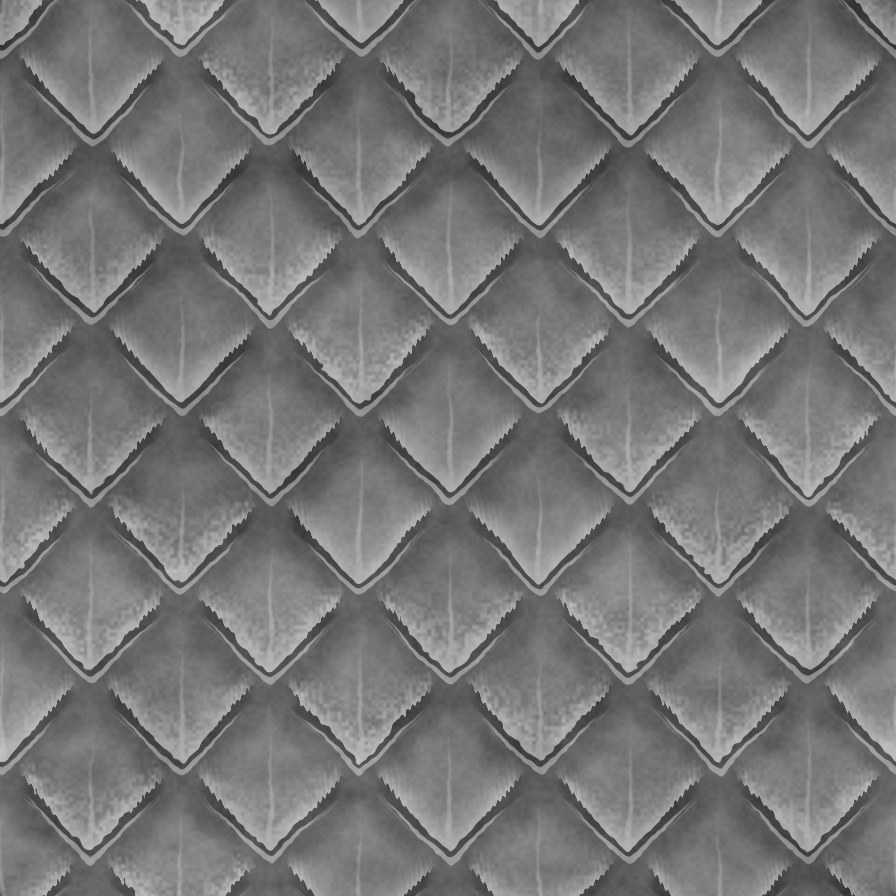
A WebGL 2 fragment shader for this texture:

```glsl
#version 300 es
precision highp float;
// Grey staggered scales, 5 across and 5 down per column: each has a worn pale rim,
// a tapering spine and a drawn V below it. A diamond lattice picks the scale, height
// above its lower V shapes the parts, and wrapping noise adds wobble and grime.
uniform vec2 u_resolution;
out vec4 fragColor;

const float REPEATS = 5.0;

float hash(vec2 p) {
  vec3 q = fract(p.xyx * 0.1031);
  q += dot(q, q.yzx + 33.33);
  return fract((q.x + q.y) * q.z);
}

// Value noise with n cells across the canvas, wrapping at its edges.
float noise(vec2 uv, float n) {
  vec2 p = uv * n, i = floor(p), f = fract(p);
  f = f * f * (3.0 - 2.0 * f);
  vec2 a = mod(i, n), b = mod(i + 1.0, n);
  return mix(mix(hash(a), hash(vec2(b.x, a.y)), f.x),
             mix(hash(vec2(a.x, b.y)), hash(b), f.x), f.y);
}

float fbm(vec2 uv, float n) {
  float sum = 0.0, weight = 0.5;
  for (int i = 0; i < 5; i++) {
    sum += weight * noise(uv, n);
    n *= 2.0;
    weight *= 0.5;
  }
  return sum / 0.97;
}

// Soft-edged stroke of the given half width around d = 0.
float stroke(float d, float halfWidth, float soft) {
  return 1.0 - smoothstep(halfWidth - soft, halfWidth + soft, abs(d));
}

void main() {
  vec2 uv = gl_FragCoord.xy / u_resolution;
  float aa = REPEATS / min(u_resolution.x, u_resolution.y);

  // Hand-drawn wobble, then the diamond that owns this point.
  vec2 wobble = vec2(noise(uv, 30.0), noise(uv + 0.37, 30.0)) - 0.5;
  vec2 p = uv * REPEATS - vec2(0.01, 0.635) + 0.025 * wobble;
  vec2 diag = floor(vec2(p.y + p.x, p.y - p.x));
  vec2 tip = 0.5 * vec2(diag.x - diag.y, diag.x + diag.y);
  vec2 local = p - tip;
  vec2 id = 2.0 * mod(tip, REPEATS);
  float seed = hash(id + 7.0), wear = hash(id + 41.0);

  float side = sqrt(local.x * local.x + 0.0004);
  float outerH = local.y - side;
  float topH = 1.0 - local.y - abs(local.x);
  float fine = noise(uv, 240.0);
  float rough = noise(uv, 150.0) - 0.5;

  // Face edge: ragged at the tip, combed towards its upper ends.
  float comb = sin(local.x * 210.0 + local.y * 30.0) * smoothstep(0.14, 0.3, side);
  float innerH = local.y - 0.094 - 1.1 * side + 0.011 * comb
               + rough * mix(0.01, 0.04, wear);
  float inside = smoothstep(-aa, aa, innerH);
  float armEnd = 1.0 - smoothstep(0.33, 0.43, side);

  // Ground and face, shaded beneath the overlapping scales.
  float shade = 0.36;
  float lit = smoothstep(0.0, 0.27, topH + 0.08 * (noise(uv, 40.0) - 0.5));
  shade = mix(shade, 0.465 + 0.04 * (seed - 0.5), inside * lit);

  // Dark groove between the face and the drawn V.
  float groove = smoothstep(0.02, 0.06, outerH) * (1.0 - inside);
  shade -= 0.085 * groove * armEnd;

  // Pale rim, broad at the tip and stippled where it fades.
  float rimWidth = mix(0.17, 0.055, clamp(side / 0.39, 0.0, 1.0));
  float rim = exp(-pow(max(innerH, 0.0) / rimWidth, 1.4));
  rim += (fine - 0.5) * 3.2 * wear * rim * (1.0 - rim);
  shade = mix(shade, 0.67, clamp(rim, 0.0, 1.0) * inside * armEnd);

  // Spine, thinning and fading upward.
  float rise = clamp((local.y - 0.12) / mix(0.58, 0.74, seed), 0.0, 1.0);
  float spineWidth = mix(0.023, 0.005, sqrt(rise));
  float spine = stroke(local.x + 0.008 * rough, spineWidth, 0.007 + aa * 0.5);
  shade = mix(shade, 0.67, spine * inside * 0.9 * pow(1.0 - rise, 0.7));

  // Drawn V, with a fainter broken stroke above each arm.
  float reach = 0.33 + 0.1 * (noise(uv, 20.0) - 0.5);
  float lineWidth = mix(0.021, 0.007, clamp(side / 0.33, 0.0, 1.0));
  float line = stroke(outerH - 0.045 + 0.012 * rough, lineWidth, aa);
  line *= 1.0 - smoothstep(reach - 0.12, reach + 0.05, side);
  shade = mix(shade, 0.61, line * 0.92);
  float scratch = stroke(outerH - 0.012 - 0.02 * noise(uv, 25.0), 0.005, aa);
  scratch *= smoothstep(0.18, 0.26, side) * armEnd * smoothstep(0.4, 0.7, noise(uv, 22.0));
  shade = mix(shade, 0.5, scratch * 0.6);

  // Clouded grime, mottling and fine grain.
  shade += 0.13 * (fbm(uv, 6.0) - 0.5) + 0.12 * (fbm(uv, 36.0) - 0.5);
  shade += 0.035 * (fine - 0.5) + 0.025 * rough;
  fragColor = vec4(vec3(clamp(shade, 0.0, 1.0)), 1.0);
}
```
